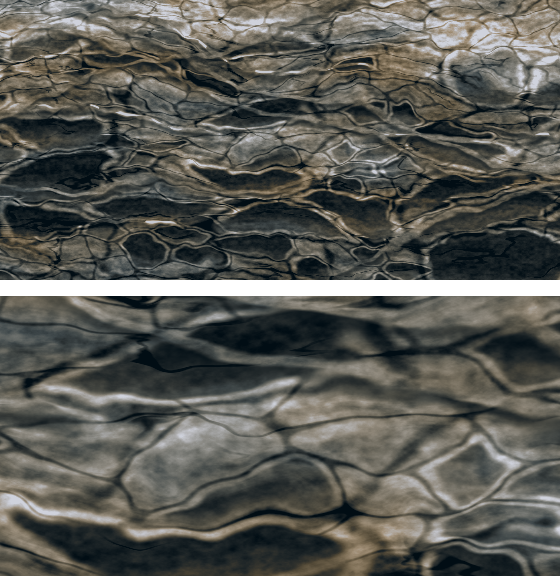
Top, the full canvas; bottom, a detail of the centre.
This texture is drawn by a WebGL 2 fragment shader. Its source:

```glsl
#version 300 es
precision highp float;
// Weathered layered rock: dark lens-shaped hollows, tan ridges, pale crust and fine cracks.
uniform vec2 u_resolution;
out vec4 fragColor;

const vec3 TONES[6] = vec3[6](
    vec3(0.05, 0.09, 0.11), vec3(0.17, 0.19, 0.19), vec3(0.29, 0.30, 0.28),
    vec3(0.43, 0.42, 0.38), vec3(0.57, 0.55, 0.51), vec3(0.72, 0.72, 0.73));

vec2 hash22(vec2 p) {
    vec3 q = fract(p.xyx * vec3(0.1031, 0.1030, 0.0973));
    q += dot(q, q.yzx + 33.33);
    return fract((q.xx + q.yz) * q.zy);
}

float noise(vec2 p) {
    vec2 i = floor(p), f = fract(p);
    f = f * f * (3.0 - 2.0 * f);
    return mix(mix(hash22(i).x, hash22(i + vec2(1, 0)).x, f.x),
               mix(hash22(i + vec2(0, 1)).x, hash22(i + vec2(1, 1)).x, f.x), f.y);
}

float fbm(vec2 p) {
    float sum = 0.0, amp = 0.516;
    for (int i = 0; i < 5; i++) {
        sum += amp * noise(p);
        p = p * 2.03 + 17.7;
        amp *= 0.5;
    }
    return sum;
}

float smoothMin(float a, float b, float k) {
    float h = max(k - abs(a - b), 0.0) / k;
    return min(a, b) - h * h * k * 0.25;
}

// Rounded Voronoi: x = border distance, y = cell id, zw = offset from the cell centre
vec4 cells(vec2 p) {
    vec2 base = floor(p), home = base, nearest = vec2(9.0);
    for (int y = -1; y <= 1; y++)
    for (int x = -1; x <= 1; x++) {
        vec2 g = base + vec2(x, y);
        vec2 d = g + 0.08 + 0.84 * hash22(g) - p;
        if (dot(d, d) < dot(nearest, nearest)) { nearest = d; home = g; }
    }
    float border = 1.0;
    for (int y = -2; y <= 2; y++)
    for (int x = -2; x <= 2; x++) {
        if (x == 0 && y == 0) continue;
        vec2 g = home + vec2(x, y);
        vec2 d = g + 0.08 + 0.84 * hash22(g) - p;
        border = smoothMin(border, dot(0.5 * (nearest + d), normalize(d - nearest)), 0.12);
    }
    return vec4(border, hash22(home + 41.0).y, -nearest);
}

// Cracked border, bright rim and shaded hollow of one cell layer
float carve(float tone, vec4 c, float share, float keep, float texture_) {
    float isHollow = step(c.y, share) * keep;
    float hollow = smoothstep(0.08, 0.15, c.x) * isHollow;
    float rim = smoothstep(0.02, 0.07, c.x) * (1.0 - smoothstep(0.09, 0.2, c.x));
    tone += rim * (0.25 + 0.6 * isHollow);
    tone -= 1.5 * (1.0 - smoothstep(0.0, 0.05, c.x));
    float depth = 0.15 + 1.4 * smoothstep(0.12, -0.35, c.w) + texture_;
    return mix(tone, depth, hollow);
}

void main() {
    vec2 p = gl_FragCoord.xy / u_resolution.y;

    // Bent bedding planes
    vec2 bend = vec2(fbm(p * vec2(2.0, 4.0)), fbm(p * vec2(2.0, 4.0) + 7.3)) - 0.5;
    vec2 w = p + bend * vec2(0.3, 0.16);
    w += 0.012 * (vec2(noise(p * 24.0), noise(p * 24.0 + 5.1)) - 0.5);

    float strata = fbm(w * vec2(4.0, 36.0)) - 0.5;
    float mottle = fbm(w * vec2(9.0, 20.0) + 2.7) - 0.5;
    float grain = fbm(p * vec2(70.0, 110.0)) - 0.5;
    vec2 s = w * vec2(22.0, 60.0);
    float relief = fbm(s) - fbm(s + vec2(0.2, 0.6));
    float pale = smoothstep(0.7, 0.88, p.y + 0.7 * (fbm(w * vec2(1.6, 5.0) + 11.0) - 0.5));
    float slab = smoothstep(0.54, 0.62, fbm(w * vec2(1.3, 9.0) + 3.0));

    // Stone surface, then small and large hollows
    float tone = 2.25 + 3.6 * strata + 2.4 * mottle + 2.2 * grain + 2.2 * relief;
    tone += 1.7 * pale + 0.9 * slab;
    float rough = 1.6 * grain + 1.3 * strata + 0.8 * relief;
    float keep = 1.0 - 0.8 * pale;
    tone = carve(tone, cells(w * vec2(6.0, 17.0) + 4.0), 0.3, keep * (1.0 - 0.6 * slab), rough);
    tone = carve(tone, cells(w * vec2(2.6, 7.5) + 1.0), 0.45, keep, rough);

    // Wandering hairline cracks
    float crack = 1.0 - smoothstep(0.004, 0.022, abs(fbm(w * vec2(3.0, 14.0) + 9.0) - 0.5));
    tone -= 1.6 * crack * smoothstep(0.35, 0.6, noise(p * vec2(5.0, 9.0)));

    // Long slanting ridges with shaded undersides and broken white veins
    for (int i = 0; i < 9; i++) {
        float k = float(i);
        vec2 r = hash22(vec2(k, 5.0));
        float wobble = 0.06 * (noise(vec2(w.x * 3.0, k * 7.0)) - 0.5);
        float d = w.y - (k + r.x) / 9.0 - (r.y - 0.5) * 0.7 * (w.x - 1.0) - wobble;
        float width = 0.003 + 0.014 * noise(vec2(w.x * 4.0 + k * 13.0, 3.0));
        float present = smoothstep(0.4, 0.55, noise(vec2(p.x * 2.0 + k * 9.0, 8.0)));
        float shade = 1.0 - smoothstep(0.0, 0.02, abs(d + width + 0.007));
        float ridge = 1.0 - smoothstep(width * 0.5, width + 0.004, abs(d));
        tone = mix(tone, tone * 0.4, shade * present * 0.8);
        tone = mix(tone, 3.1 + 3.5 * strata + 2.5 * relief + 2.0 * grain, ridge * present * 0.85);
        float vein = (1.0 - smoothstep(0.002, 0.006, abs(d))) * float(i % 3 == 1);
        tone = mix(tone, 5.4, vein * present * smoothstep(0.5, 0.62, noise(w * vec2(24.0, 50.0))));
    }

    // Tone to colour, with rusty and bluish drifts in the middle tones
    tone = clamp(tone, -0.4, 5.6);
    int step_ = int(clamp(tone, 0.0, 4.0));
    vec3 color = mix(TONES[step_], TONES[step_ + 1], tone - float(step_));
    float rust = 4.0 * (fbm(w * vec2(3.0, 8.0) + 23.0) - 0.44);
    float middle = smoothstep(0.4, 2.0, tone) * (1.0 - smoothstep(4.0, 5.4, tone));
    color += vec3(0.045, 0.004, -0.042) * clamp(rust, -0.6, 1.2) * middle;
    fragColor = vec4(color, 1.0);
}
```
